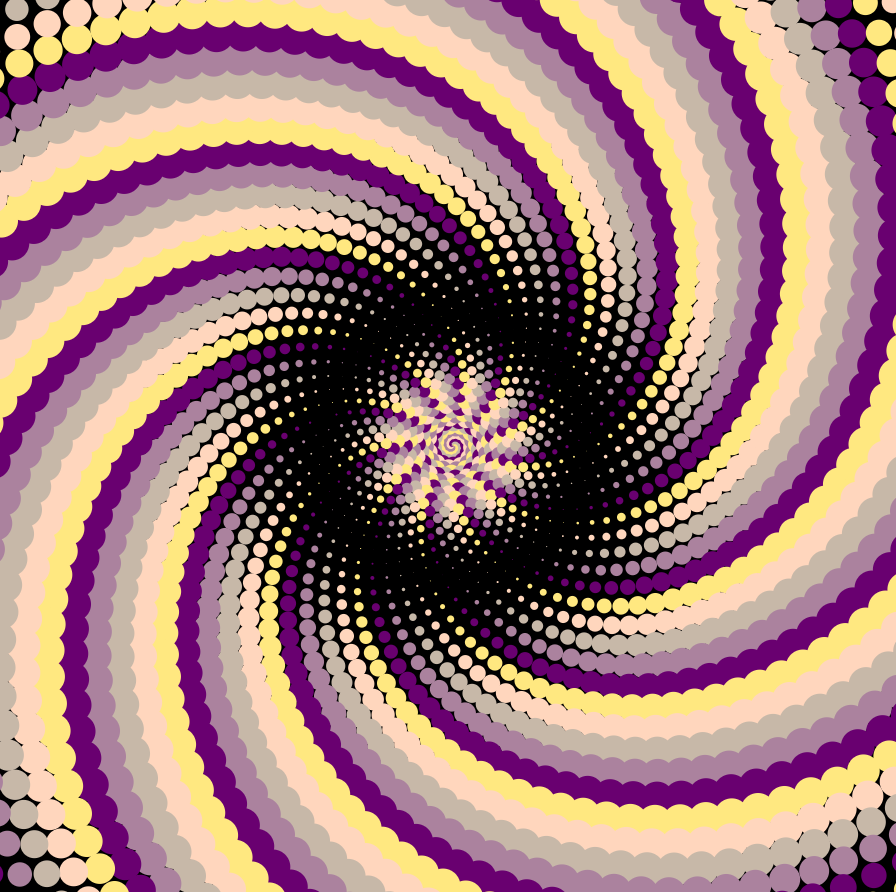
Write a Shadertoy shader that draws this pattern.

```glsl
// Golden-angle spiral of five-coloured overlapping dots that shrink to a dark ring.

const float TAU = 6.2831853;
const float GOLDEN_TURN = 0.381966;         // turn from one dot to the next
const float START_ANGLE = -0.033;           // angle of dot zero, radians
const float RADIAL_STEP = 0.0002455;        // radius gained per dot
const vec2  CENTRE = vec2(0.5055, 0.5);     // share of width and height
const float DOT_MAX = 0.0196;               // largest dot radius
const float DARK_RING = 0.148;              // radius where dots vanish
const float SIZE_WAVE = 4.43;               // rate of the dot size wave
const int   SEARCH_LIMIT = 170;             // dots that can reach one point

const vec3 BLACK  = vec3(0.0);
const vec3 YELLOW = vec3(1.0, 0.91, 0.50);
const vec3 PURPLE = vec3(0.41, 0.0, 0.44);
const vec3 MAUVE  = vec3(0.67, 0.51, 0.62);
const vec3 STONE  = vec3(0.78, 0.72, 0.66);
const vec3 PEACH  = vec3(1.0, 0.84, 0.74);

// Colours repeat every five dots, which makes eleven arms of each.
vec3 dotColour(float index) {
    int slot = int(mod(index + 0.5, 5.0));
    if (slot == 0) return YELLOW;
    if (slot == 1) return PURPLE;
    if (slot == 2) return MAUVE;
    if (slot == 3) return STONE;
    return PEACH;
}

vec2 dotPosition(float index) {
    float angle = TAU * fract(index * GOLDEN_TURN) + START_ANGLE;
    return RADIAL_STEP * index * vec2(cos(angle), sin(angle));
}

float dotRadius(float orbit) {
    return DOT_MAX * abs(sin(SIZE_WAVE * (orbit - DARK_RING)));
}

void mainImage(out vec4 fragColor, in vec2 fragCoord) {
    float pixel = 1.0 / iResolution.y;
    vec2 p = (fragCoord - CENTRE * iResolution.xy) * pixel;

    // Walk inward through nearby dots: later dots lie on top.
    float reach = DOT_MAX + pixel;
    float first = ceil((length(p) + reach) / RADIAL_STEP);
    float last = max(0.0, floor((length(p) - reach) / RADIAL_STEP));
    vec3 colour = BLACK;
    float uncovered = 1.0;
    for (int i = 0; i < SEARCH_LIMIT; i++) {
        float index = first - float(i);
        if (index < last || uncovered < 0.004) break;
        float radius = dotRadius(RADIAL_STEP * index);
        float edge = radius - distance(p, dotPosition(index));
        float cover = clamp(0.5 + edge / pixel, 0.0, 1.0);
        colour += uncovered * cover * dotColour(index);
        uncovered *= 1.0 - cover;
    }
    fragColor = vec4(colour + uncovered * BLACK, 1.0);
}
```
